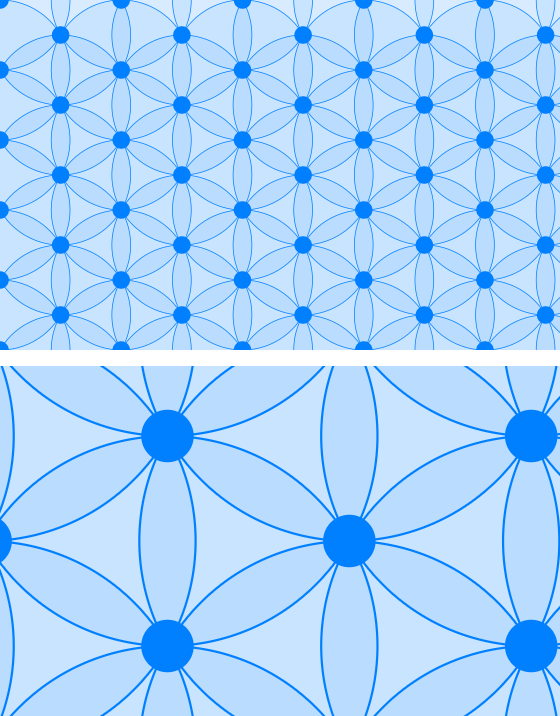
Top: the whole. Bottom: its middle third, enlarged.
This pattern is drawn by a Shadertoy shader. Its source:

```glsl
// Triangular lattice of overlapping translucent circles forming six-petal flowers with dotted centres.

const vec3 PAPER = vec3(1.0);
const vec3 BLUE = vec3(0.0, 0.5, 1.0);
const float SPACING = 0.2;         // distance between centres, also the circle radius
const float COLUMN_RATIO = 0.8660254;
const float DOT_RADIUS = 0.025;
const float LINE_WIDTH = 0.0021;
const float FILL_ALPHA = 0.077;

// Share of a pixel inside a shape, from its signed distance
float diskCoverage(float signedDist, float pixel) {
    return clamp(0.5 - signedDist / pixel, 0.0, 1.0);
}

// Share of a pixel under a line, exact even when the line is thinner than the pixel
float lineCoverage(float dist, float width, float pixel) {
    float upper = min(dist + 0.5 * pixel, 0.5 * width);
    float lower = max(dist - 0.5 * pixel, -0.5 * width);
    return max(upper - lower, 0.0) / pixel;
}

// Lattice centre: odd columns sit half a step lower
vec2 latticeCentre(vec2 cell, float spacing) {
    float stagger = 0.5 * mod(cell.x, 2.0);
    return spacing * vec2(cell.x * COLUMN_RATIO, cell.y + stagger);
}

// Light let through one filled, outlined circle and its central dot
float circleTransmission(float dist, float radius, float pixel) {
    float edge = dist - radius;
    float fill = FILL_ALPHA * diskCoverage(edge, pixel);
    float outline = lineCoverage(edge, LINE_WIDTH, pixel);
    float dotCover = diskCoverage(dist - DOT_RADIUS, pixel);
    return (1.0 - fill) * (1.0 - outline) * (1.0 - dotCover);
}

// Product over nearby circles; the lattice starts at the top left corner
float latticeTransmission(vec2 p, float spacing, float pixel) {
    float light = 1.0;
    float nearColumn = round(p.x / (spacing * COLUMN_RATIO));
    for (int i = -1; i <= 1; i++) {
        float column = nearColumn + float(i);
        float nearRow = round(p.y / spacing - 0.5 * mod(column, 2.0));
        for (int j = -1; j <= 1; j++) {
            vec2 cell = vec2(column, nearRow + float(j));
            if (min(cell.x, cell.y) < -0.5) continue;
            float dist = length(p - latticeCentre(cell, spacing));
            light *= circleTransmission(dist, spacing, pixel);
        }
    }
    return light;
}

void mainImage(out vec4 fragColor, in vec2 fragCoord) {
    float pixel = 1.0 / iResolution.y;
    vec2 p = vec2(fragCoord.x, iResolution.y - fragCoord.y) * pixel;
    float light = latticeTransmission(p, SPACING, pixel);
    fragColor = vec4(mix(BLUE, PAPER, light), 1.0);
}
```
